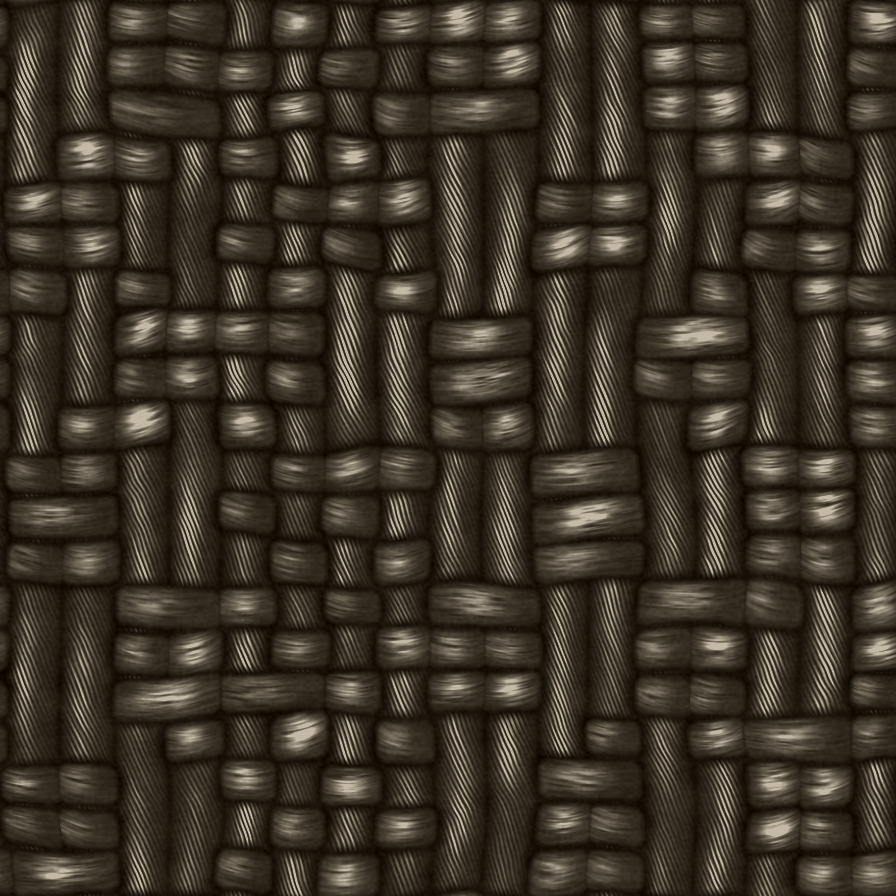
A WebGL 1 fragment shader for this texture:

```glsl
precision highp float;
// Dark bronze basket weave: twisted upright cords crossed by flat, silky bands.

uniform vec2 u_resolution;

#define GRID vec2(17.0, 20.0)   // cords across, bands down
#define CORD_HALF 0.48          // cord half width, in cells
#define BAND_HALF 0.48          // band half height, in cells
#define OVERHANG 0.57           // half length of a band over one cord
#define IRREGULARITY 1.15       // how often the weave order breaks
#define WOBBLE vec2(0.2, 0.3)   // drift of the threads
#define TWIST 4.0               // strands per cell along a cord
#define SLANT 2.8               // steepness of the strands
#define GLOSS 1.0               // strength of the highlights
#define SHADE vec3(0.12, 0.09, 0.05)
#define LIGHT vec3(0.66, 0.62, 0.55)

const float TAU = 6.28319;

float hash(vec2 p) {
  vec3 a = fract(p.xyx * 0.1031);
  a += dot(a, a.yzx + 33.33);
  return fract((a.x + a.y) * a.z);
}

float noise(vec2 p) {
  vec2 i = floor(p), f = fract(p);
  f = f * f * (3.0 - 2.0 * f);
  return mix(mix(hash(i), hash(i + vec2(1, 0)), f.x),
             mix(hash(i + vec2(0, 1)), hash(i + vec2(1, 1)), f.x), f.y);
}

// 1 where the band lies over the cord, 0 where it passes beneath
float bandOver(vec2 cell) {
  vec2 c = mod(cell, GRID);
  float pair = floor(c.x * 0.5);
  float turn = 0.5 * (pair + step(pair, 1.5));   // first two pairs swap order
  float block = cos(TAU * ((c.y - 1.0) * 3.0 / GRID.y + turn));
  float stagger = cos(0.5 * TAU * (c.x + c.y + 1.0));
  float staggered = step(3.5, c.x) * step(c.x, 7.5);
  float order = mix(block, 0.7 * stagger + 0.5 * block, staggered);
  return step(0.05, order + IRREGULARITY * (hash(c + 3.7) - 0.5));
}

float roundBox(vec2 p, vec2 halfSize, float radius) {
  vec2 e = abs(p) - halfSize + radius;
  return length(max(e, 0.0)) + min(max(e.x, e.y), 0.0) - radius;
}

// Tone of a twisted cord; the strands slant down to the right
float cordTone(vec2 q) {
  float column = floor(q.x);
  float x = (fract(q.x) - 0.5) / CORD_HALF;
  float body = clamp(1.0 - x * x * x * x, 0.0, 1.0);
  float slant = q.y - SLANT * fract(q.x);
  float strands = 0.5 + 0.5 * sin(TAU * (TWIST * slant + 0.45 * noise(q * 2.5)));
  strands *= 0.5 + 0.9 * noise(vec2(slant * 9.0, q.x * 3.0));
  float lean = x + 0.4 * noise(vec2(column * 5.0, q.y * 0.4)) - 0.05;
  float sheen = exp(-6.0 * lean * lean);
  float wear = 0.15 + 1.15 * noise(vec2(column * 7.0, q.y * 0.6));
  return -0.09 + body * (0.11 + 0.09 * strands + 0.85 * GLOSS * sheen * wear * strands);
}

// Tone of a band; uv runs from -1 to 1 over its length and height
float bandTone(vec2 uv, vec2 q, float seed, float depth) {
  float body = sqrt(max(1.0 - uv.y * uv.y * uv.y * uv.y, 0.0)) * smoothstep(-0.02, 0.12, depth);
  float arc = q.y + 0.12 * uv.x * uv.x + 0.3 * (seed - 0.5) * uv.x;
  float fibre = 0.55 * noise(vec2(q.x * 2.0, arc * 14.0) + seed * 40.0)
              + 0.45 * noise(vec2(q.x * 4.0, arc * 26.0));
  float along = uv.x + 0.5 - 0.6 * seed;
  float crest = exp(-3.6 * along * along - 2.0 * (uv.y + 0.12) * (uv.y + 0.12));
  float gloss = 0.45 + 0.9 * seed * seed;
  return -0.09 + body * (0.1 + 0.1 * fibre + 1.25 * GLOSS * gloss * crest * fibre);
}

void main() {
  vec2 st = gl_FragCoord.xy / u_resolution;
  vec2 q = vec2(st.x, 1.0 - st.y) * GRID - vec2(0.16, 0.0);
  q += WOBBLE * (vec2(noise(q * 0.5 + 11.0), noise(q * 0.7 + 47.0)) - 0.5);

  // Nearest band among the neighbouring crossings
  float edge = 9.0, seed = 0.0;
  vec2 uv = vec2(0.0);
  for (int j = -1; j <= 1; j++) {
    for (int i = -1; i <= 1; i++) {
      vec2 cell = floor(q) + vec2(float(i), float(j));
      if (bandOver(cell) < 0.5) continue;
      // Some bands cross both cords of a pair in one piece
      vec2 c = mod(cell, GRID);
      float side = 1.0 - 2.0 * mod(c.x, 2.0);
      vec2 pairId = vec2(floor(c.x * 0.5), c.y) + 60.0;
      float joined = bandOver(cell + vec2(side, 0.0))
                   * step(c.x + side, GRID.x - 0.5) * step(0.72, hash(pairId));
      float bandSeed = hash(mix(c + 20.0, pairId + 31.0, joined));
      vec2 halfSize = vec2(mix(OVERHANG, 1.04, joined), BAND_HALF + 0.06 * (bandSeed - 0.5));
      vec2 p = q - cell - 0.5 - vec2(0.5 * side * joined, 0.0);
      p.y += (bandSeed - 0.5) * 0.22 * p.x;
      float d = roundBox(p, halfSize, 0.26);
      if (d < edge) {
        edge = d;
        seed = bandSeed;
        uv = p / halfSize;
      }
    }
  }

  // Cords sink into shadow beside the bands that cover them
  float cord = mix(-0.14, cordTone(q), smoothstep(-0.08, 0.26, edge));
  float pixel = GRID.y / u_resolution.y;
  float tone = mix(bandTone(uv, q, seed, -edge), cord, smoothstep(-pixel, pixel, edge));

  // Dusty mottling, fine grain, then a curve that lifts the highlights
  tone += 0.07 * (noise(q * 2.3) - 0.5) + 0.07 * (noise(q * 17.0) - 0.5);
  tone = 0.06 + 0.95 * tone + 0.7 * tone * abs(tone);
  gl_FragColor = vec4(mix(SHADE, LIGHT, clamp(tone, -0.16, 1.2)), 1.0);
}
```
